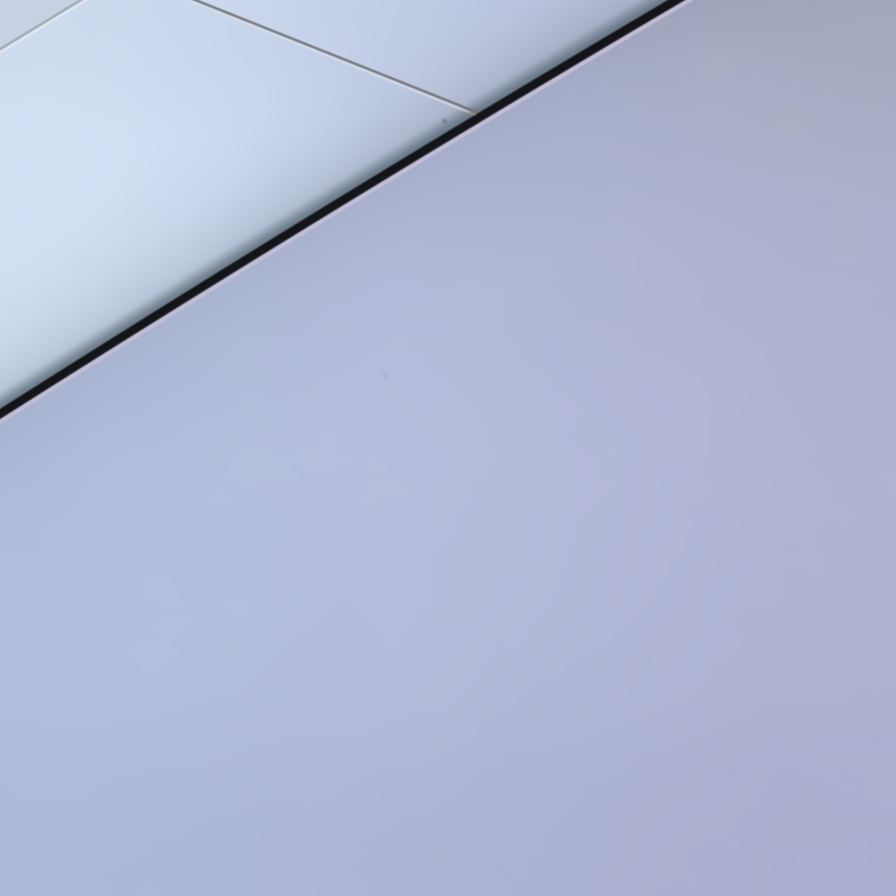
This texture is drawn by a Shadertoy shader. Its source:

```glsl
// Pale lavender wall below a bluish panelled surface, parted by a dark slanted gap.
// Signed distance to the gap drives the shading; thin segments draw the panel
// joints, and layered sines add faint mottling.

float segmentDistance(vec2 p, vec2 a, vec2 b) {
    vec2 ab = b - a;
    return length(p - a - ab * clamp(dot(p - a, ab) / dot(ab, ab), 0.0, 1.0));
}

// Positive on the left of the line from a to b
float sideOf(vec2 p, vec2 a, vec2 b) {
    vec2 dir = normalize(b - a);
    return dot(p - a, vec2(-dir.y, dir.x));
}

float stroke(float dist, float halfWidth, float blur) {
    return 1.0 - smoothstep(halfWidth - blur, halfWidth + blur, abs(dist));
}

float glow(vec2 p, vec2 center, vec2 radius) {
    vec2 q = (p - center) / radius;
    return exp(-dot(q, q));
}

float mottling(vec2 p) {
    float sum = 0.0, amplitude = 0.5;
    for (int i = 0; i < 5; i++) {
        p = mat2(0.8, -0.6, 0.6, 0.8) * p * 1.8 + 1.7;
        sum += amplitude * sin(p.x + 1.3 * sin(p.y)) * sin(p.y * 1.4);
        amplitude *= 0.65;
    }
    return sum;
}

vec3 wallColor(vec2 p, float gap) {
    // Broad blend from blue at the left to violet at the right
    vec3 color = mix(vec3(0.700, 0.750, 0.865), vec3(0.685, 0.705, 0.825),
                     smoothstep(0.0, 1.0, p.x));
    color += vec3(0.015, 0.012, 0.012) * glow(p, vec2(0.5, 0.5), vec2(0.3));
    color -= vec3(0.018, 0.024, 0.020) * (1.0 - smoothstep(0.0, 0.35, p.y));
    // Greyer upper right corner and soft shade along the gap
    color = mix(color, vec3(0.635, 0.665, 0.735),
                0.9 * glow(p, vec2(1.02, 1.05), vec2(0.34, 0.27)));
    color -= vec3(0.050, 0.052, 0.058) * exp(gap / 0.075);
    // Faint warm stains
    float stain = glow(p, vec2(0.803, 0.932), vec2(0.018))
                + glow(p, vec2(0.885, 0.866), vec2(0.016))
                + 0.6 * glow(p, vec2(0.945, 0.735), vec2(0.018, 0.025));
    color += vec3(0.010, 0.009, -0.022) * stain;
    color -= 0.035 * glow(p, vec2(0.430, 0.581), vec2(0.004));
    return color;
}

vec3 panelColor(vec2 p, float gap, float blur) {
    vec2 jointStart = vec2(0.213, 1.002), jointEnd = vec2(0.534, 0.874);
    vec2 edgeStart = vec2(-0.01, 0.939), edgeEnd = vec2(0.10, 1.006);

    // Brighter toward the left, dimmer at the top and right
    vec3 color = mix(vec3(0.825, 0.880, 0.960), vec3(0.755, 0.800, 0.905),
                     smoothstep(0.05, 0.65, p.x));
    color -= 0.025 * smoothstep(0.82, 1.0, p.y);
    float rightPanel = smoothstep(-blur, blur, sideOf(p, jointStart, jointEnd));
    color += vec3(0.012, 0.008, 0.008) * rightPanel;
    float beyondEdge = smoothstep(-blur, blur, sideOf(p, edgeStart, edgeEnd));
    color = mix(color, vec3(0.775, 0.820, 0.890), beyondEdge);

    // Shade falling into the gap
    color *= 1.0 - 0.20 * exp(-max(gap, 0.0) / 0.045);
    color = mix(color, vec3(0.36, 0.43, 0.48),
                0.80 * (1.0 - smoothstep(0.004, 0.024, gap)));

    // Diagonal joint with a pale lip, and its small end cap
    float joint = segmentDistance(p, jointStart, jointEnd);
    float lip = segmentDistance(p + vec2(0.001, 0.003), jointStart, jointEnd);
    color = mix(color, vec3(0.86, 0.88, 0.91), 0.6 * stroke(lip, 0.0014, blur));
    color = mix(color, vec3(0.43, 0.43, 0.44), 0.85 * stroke(joint, 0.0014, blur));
    color = mix(color, vec3(0.50, 0.48, 0.44),
                0.8 * glow(p, jointEnd - vec2(0.005, 0.0), vec2(0.007, 0.003)));
    color -= 0.16 * glow(p, vec2(0.496, 0.865), vec2(0.0025));

    // Upper left panel edge
    float edge = segmentDistance(p, edgeStart, edgeEnd);
    float edgeLip = segmentDistance(p + vec2(-0.001, 0.003), edgeStart, edgeEnd);
    color = mix(color, vec3(0.91, 0.92, 0.94), 0.7 * stroke(edgeLip, 0.0015, blur));
    color = mix(color, vec3(0.58, 0.61, 0.65), 0.75 * stroke(edge, 0.0014, blur));
    return color;
}

void mainImage(out vec4 fragColor, in vec2 fragCoord) {
    vec2 p = fragCoord / iResolution.xy;
    float blur = max(0.0012, 0.75 / iResolution.y);

    // Slightly bowed gap, positive above it
    float gapHeight = 0.538 + 0.612 * p.x + 0.03 * p.x * (0.755 - p.x);
    float gap = (p.y - gapHeight) * 0.853;

    vec3 color = mix(wallColor(p, min(gap, 0.0)), panelColor(p, gap, blur),
                     smoothstep(-blur, blur, gap));
    color += vec3(0.004, 0.004, 0.003) * mottling(p * vec2(5.0, 8.0));

    // Black gap and the pinkish lip beneath it
    color = mix(color, vec3(0.78, 0.75, 0.84), 0.85 * stroke(gap + 0.0075, 0.0022, blur));
    color = mix(color, vec3(0.06, 0.06, 0.07), 0.96 * stroke(gap, 0.0048, blur * 1.4));
    fragColor = vec4(clamp(color, 0.0, 1.0), 1.0);
}
```
